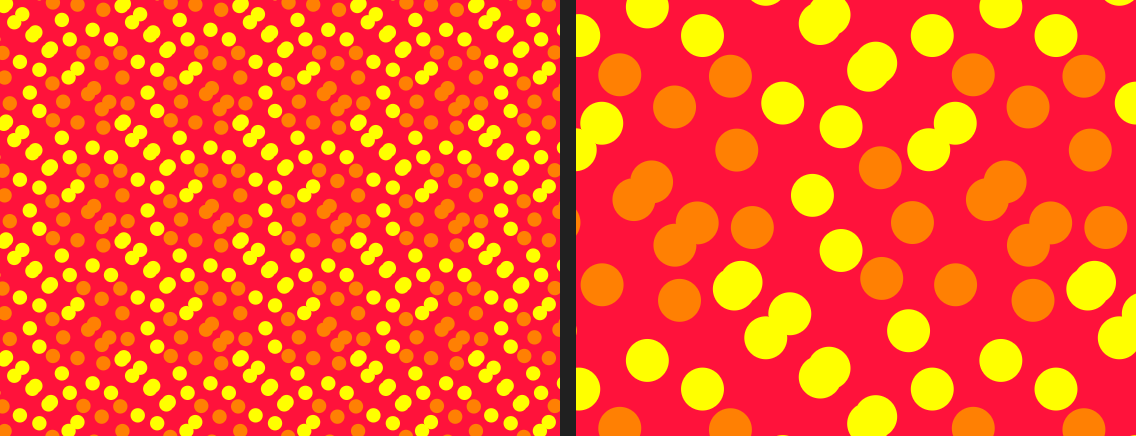
Left, the full canvas; right, a detail of the centre.
Give the GLSL for this pattern, as a Shadertoy shader.

```glsl
// Repeating square tile of yellow and orange dots on red, mirrored about its diagonal.

const float TILES_ACROSS = 4.7525;
const float DOT_RADIUS = 0.0607;   // in tile widths

const vec3 RED    = vec3(1.0, 0.07, 0.23);
const vec3 YELLOW = vec3(1.0, 1.0, 0.0);
const vec3 ORANGE = vec3(1.0, 0.5, 0.01);

// Dot centres on one side of the tile diagonal: yellow first, then orange.
const int YELLOW_COUNT = 9;
const int DOT_COUNT = 16;
const vec2 CENTRES[DOT_COUNT] = vec2[](
    vec2(0.032, 0.051), vec2(0.121, 0.189), vec2(0.275, 0.300),
    vec2(0.412, 0.432), vec2(0.169, 0.525), vec2(0.334, 0.592),
    vec2(0.582, 0.657), vec2(0.253, 0.786), vec2(0.334, 0.942),
    vec2(0.021, 0.449), vec2(0.039, 0.658), vec2(0.083, 0.877),
    vec2(0.445, 0.708), vec2(0.536, 0.863), vec2(0.748, 0.798),
    vec2(0.864, 0.927));

// Distance to a point that repeats once per unit tile.
float repeatedDistance(vec2 p, vec2 centre) {
    return length(fract(p - centre + 0.5) - 0.5);
}

// Signed distance to a dot and its reflection in the diagonal.
float mirroredDots(vec2 p, vec2 centre, float radius) {
    return min(repeatedDistance(p, centre), repeatedDistance(p, centre.yx)) - radius;
}

// Union of the mirrored dots in an index range.
float dotGroup(vec2 p, int first, int last, float radius) {
    float d = 1.0;
    for (int i = first; i < last; i++) {
        d = min(d, mirroredDots(p, CENTRES[i], radius));
    }
    return d;
}

// Coverage of a shape with an edge one pixel wide.
float coverage(float d, float pixel) {
    return clamp(0.5 - d / pixel, 0.0, 1.0);
}

void mainImage(out vec4 fragColor, in vec2 fragCoord) {
    // Tile space, measured from the top left corner
    float pixel = TILES_ACROSS / iResolution.x;
    vec2 p = vec2(fragCoord.x, iResolution.y - fragCoord.y) * pixel;

    float orangeDots = dotGroup(p, YELLOW_COUNT, DOT_COUNT, DOT_RADIUS);
    float yellowDots = dotGroup(p, 0, YELLOW_COUNT, DOT_RADIUS);

    vec3 colour = mix(RED, ORANGE, coverage(orangeDots, pixel));
    colour = mix(colour, YELLOW, coverage(yellowDots, pixel));
    fragColor = vec4(colour, 1.0);
}
```
